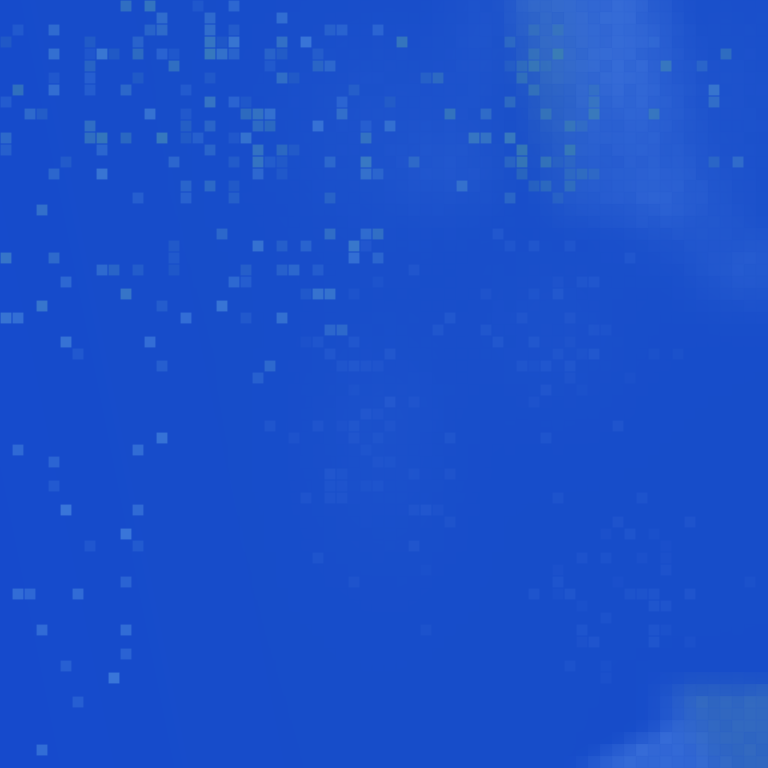
A Shadertoy shader for this background:

```glsl
const float CELLS = 64.0;          // grid cells across the canvas
const float TILE_SOFTNESS = 0.16;  // soft rim of a tile, in cells
const float GLOW_VARIATION = 0.24; // change of glow from cell to cell
const float SEAM_DEPTH = 0.10;     // dimming of glow between cells

const vec3 BASE_BLUE  = vec3(0.090, 0.300, 0.790);
const vec3 DEEP_BLUE  = vec3(0.086, 0.292, 0.800);
const vec3 GLOW_BLUE  = vec3(0.215, 0.425, 0.845);
const vec3 GLOW_GREY  = vec3(0.205, 0.420, 0.750);
const vec3 TILE_BLUE  = vec3(0.250, 0.490, 0.860);
const vec3 TILE_GREEN = vec3(0.230, 0.500, 0.680);

// Regions: centre.xy, radii.zw
const int HAZES = 8;
const vec4 HAZE_REGION[HAZES] = vec4[](
    vec4(0.59, 0.78, 0.07, 0.06), vec4(0.50, 0.84, 0.13, 0.15),
    vec4(0.94, 0.86, 0.10, 0.18), vec4(0.50, 0.43, 0.09, 0.16),
    vec4(0.63, 0.96, 0.05, 0.12), vec4(0.72, 0.58, 0.11, 0.12),
    vec4(0.88, 0.73, 0.08, 0.06), vec4(0.98, 0.65, 0.07, 0.05));
const float HAZE_LEVEL[HAZES] = float[](0.20, 0.17, 0.18, 0.13, 0.18, 0.11, 0.28, 0.38);

const int SCATTERS = 8;
const vec4 SCATTER_REGION[SCATTERS] = vec4[](
    vec4(0.20, 0.78, 0.30, 0.29), vec4(0.30, 0.88, 0.09, 0.15),
    vec4(0.10, 0.22, 0.14, 0.24), vec4(0.53, 0.87, 0.14, 0.14),
    vec4(0.72, 0.86, 0.07, 0.15), vec4(0.90, 0.86, 0.07, 0.13),
    vec4(0.44, 0.65, 0.06, 0.06), vec4(0.17, 0.90, 0.20, 0.16));
const float SCATTER_DENSITY[SCATTERS] = float[](0.12, 0.15, 0.06, 0.10, 0.28, 0.08, 0.10, 0.04);

const int FAINTS = 3;
const vec4 FAINT_REGION[FAINTS] = vec4[](
    vec4(0.49, 0.42, 0.09, 0.15), vec4(0.71, 0.54, 0.08, 0.10),
    vec4(0.81, 0.24, 0.08, 0.08));

// Integer hash of a cell, from 0 to 1
float hash(vec2 cell, uint seed) {
    uint h = uint(cell.x) * 1597334677u ^ uint(cell.y) * 3812015801u ^ seed * 668265263u;
    h = (h ^ (h >> 16)) * 2246822519u;
    h = (h ^ (h >> 13)) * 3266489917u;
    h ^= h >> 16;
    return float(h >> 8) / 16777216.0;
}

float softBox(vec2 p, vec4 region) {
    vec2 q = 1.0 - smoothstep(0.7, 1.0, abs(p - region.xy) / region.zw);
    return q.x * q.y;
}

float softBlob(vec2 p, vec4 region) {
    vec2 q = (p - region.xy) / region.zw;
    return exp(-dot(q, q));
}

// Bright column, leaning slightly right as it descends
float columnGlow(vec2 p) {
    float drop = 1.0 - p.y;
    float left = smoothstep(0.635, 0.71, p.x - 0.16 * drop);
    float right = 1.0 - smoothstep(0.79, 0.92, p.x - 0.15 * drop);
    float bottom = smoothstep(0.68, 0.75, p.y);
    return left * right * bottom * mix(0.36, 0.90, smoothstep(0.72, 0.94, p.y));
}

// Low glow in the corner, flaring outward at its foot
float cornerGlow(vec2 p) {
    float leftX = 0.85 - 0.10 * (1.0 - smoothstep(0.0, 0.07, p.y));
    float side = smoothstep(leftX - 0.02, leftX + 0.07, p.x);
    return 0.88 * side * (1.0 - smoothstep(0.08, 0.135, p.y));
}

void mainImage(out vec4 fragColor, in vec2 fragCoord) {
    vec2 uv = fragCoord / iResolution.xy;
    vec2 cell = floor(uv * CELLS);
    vec2 inCell = abs(fract(uv * CELLS) - 0.5);
    vec2 center = (cell + 0.5) / CELLS;
    vec2 p = mix(uv, center, 0.7); // partly stepped position

    // Tile mask
    float rim = max(TILE_SOFTNESS, CELLS / iResolution.y);
    vec2 sides = 1.0 - smoothstep(0.53 - rim, 0.53, inCell);
    float tile = sides.x * sides.y;

    // Base and glows
    vec3 color = mix(DEEP_BLUE, BASE_BLUE, smoothstep(0.05, 0.4, uv.x + 0.2 * uv.y));
    float grain = 1.0 + GLOW_VARIATION * (hash(cell, 1u) - 0.5) - SEAM_DEPTH * (1.0 - tile);
    float glow = columnGlow(p);
    for (int i = 0; i < HAZES; i++)
        glow += HAZE_LEVEL[i] * softBlob(p, HAZE_REGION[i]);
    float grey = 0.9 * softBlob(p, vec4(0.70, 0.87, 0.06, 0.17));
    color = mix(color, mix(GLOW_BLUE, GLOW_GREY, grey), min(glow * grain, 0.95));

    float cornerGrey = smoothstep(0.89, 0.98, p.x + 0.6 * p.y);
    color = mix(color, mix(GLOW_BLUE, GLOW_GREY, cornerGrey), cornerGlow(p) * grain);

    // Faint tiles
    float faint = 0.0;
    for (int i = 0; i < FAINTS; i++)
        faint = max(faint, softBlob(center, FAINT_REGION[i]));
    float faintOn = step(hash(cell, 2u), 0.32 * faint);
    color = mix(color, GLOW_BLUE, tile * faintOn * mix(0.08, 0.28, hash(cell, 3u)));

    // Bright scattered tiles
    float density = 0.0;
    for (int i = 0; i < SCATTERS; i++)
        density += SCATTER_DENSITY[i] * softBox(center, SCATTER_REGION[i]);
    float lit = step(hash(cell, 4u), density);
    float strength = mix(0.20, 0.85, hash(cell, 5u));
    float green = 0.8 * hash(cell, 6u) * smoothstep(0.3, 0.9, center.y);
    green = max(green, 0.9 * softBox(center, SCATTER_REGION[4]));
    color = mix(color, mix(TILE_BLUE, TILE_GREEN, green), tile * lit * strength);

    fragColor = vec4(color, 1.0);
}
```
